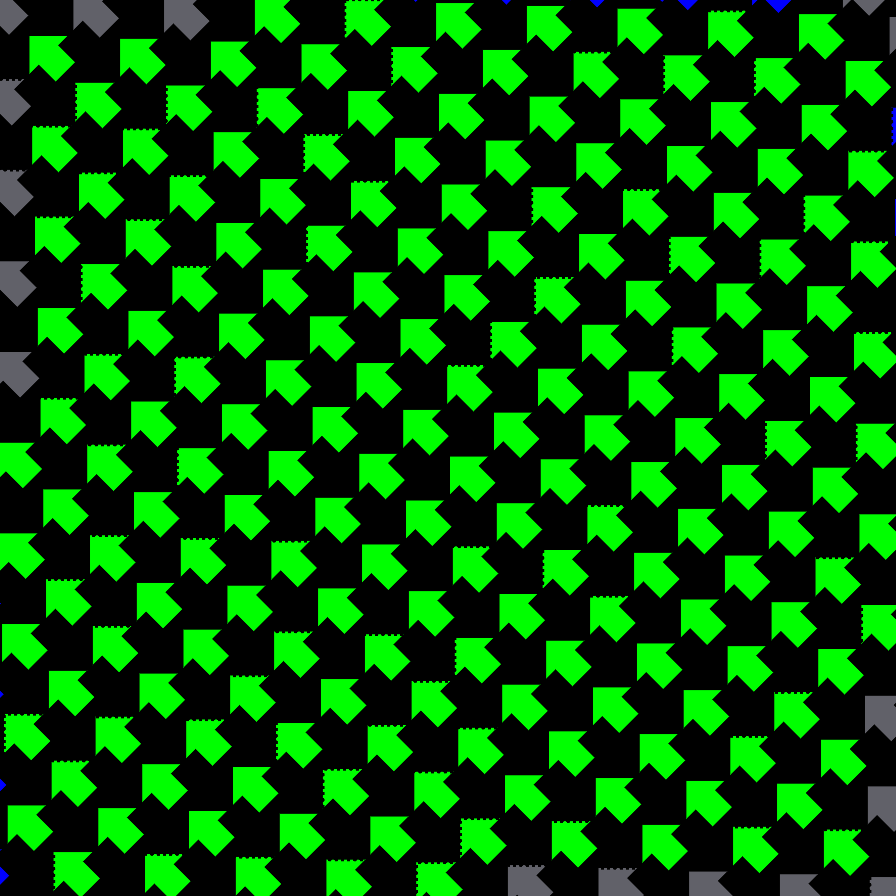
Write a Shadertoy shader that draws this pattern.

```glsl
// Block arrows pointing up-left on a black ground, set on a lattice along the diagonals.
// Each arrow is a distance function in its own cell; hashes roughen some straight edges,
// and arrows whose corner falls near or past the border change from green to grey or blue.

#define STEP_ALONG  0.05215            // lattice step down-right, per axis
#define STEP_ACROSS 0.04906            // lattice step up-right, per axis
#define ORIGIN      vec2(0.3458, 0.3531)
#define HEAD        0.0423             // leg of the triangular head
#define SHAFT_HALF  0.0215             // half width of the shaft, in x - y
#define SHAFT_END   0.0801             // end of the shaft, in x + y
#define TOOTH       0.0019             // depth of the edge teeth
#define TOOTH_PITCH 0.0070
#define WORN_SHARE  vec2(0.18, 0.27)   // share of worn left and top edges
#define GREY_LIMIT  0.4840
#define BLUE_LIMIT  0.5147

const float DIAGONAL = 0.70711;
const float TAU = 6.28319;

vec2 hash22(vec2 p) {
    vec3 q = fract(vec3(p.xyx) * vec3(0.1031, 0.1030, 0.0973));
    q += dot(q, q.yzx + 33.33);
    return fract((q.xx + q.yz) * q.zy);
}

// Signed distance to an arrow with its tip at the origin, y pointing down.
float arrowDistance(vec2 p, vec2 wear) {
    float along = p.x + p.y;
    float across = abs(p.x - p.y);
    vec2 edge = -p + wear;
    float head = max(max(edge.x, edge.y), (along - HEAD) * DIAGONAL);
    float shaft = max(across - SHAFT_HALF, max(along - SHAFT_END, 0.8 * HEAD - along));
    return min(head, shaft * DIAGONAL);
}

// Small square teeth on the left and top edges of randomly chosen arrows.
vec2 edgeWear(vec2 p, vec2 cell) {
    vec2 worn = step(hash22(cell + 71.0), WORN_SHARE);
    vec2 phase = hash22(cell + 137.0);
    vec2 wave = sin(TAU * (p.yx / TOOTH_PITCH + phase));
    return worn * TOOTH * clamp(2.0 * wave, -0.5, 0.5);
}

vec3 arrowColour(vec2 corner) {
    vec2 offset = abs(corner - 0.4795);
    float reach = max(offset.x, offset.y);
    if (reach > BLUE_LIMIT) return vec3(0.0, 0.0, 1.0);
    if (reach > GREY_LIMIT) return vec3(0.38, 0.38, 0.41);
    return vec3(0.0, 1.0, 0.0);
}

void mainImage(out vec4 fragColor, in vec2 fragCoord) {
    // Canvas units, with y running down
    vec2 p = fragCoord / iResolution.y;
    p.y = 1.0 - p.y;
    float pixel = 1.0 / iResolution.y;

    // Diagonal lattice cell and the tip of its arrow
    vec2 q = p - ORIGIN;
    vec2 cell = floor(vec2((q.x + q.y) / (2.0 * STEP_ALONG) + 0.1,
                           (q.x - q.y) / (2.0 * STEP_ACROSS) + 0.5));
    vec2 corner = ORIGIN + cell.x * STEP_ALONG * vec2(1.0, 1.0)
                         + cell.y * STEP_ACROSS * vec2(1.0, -1.0);

    // Arrow with smoothed edges
    vec2 local = p - corner;
    float dist = arrowDistance(local, edgeWear(local, cell));
    float cover = 1.0 - smoothstep(-0.5 * pixel, 0.5 * pixel, dist);
    fragColor = vec4(arrowColour(corner) * cover, 1.0);
}
```
